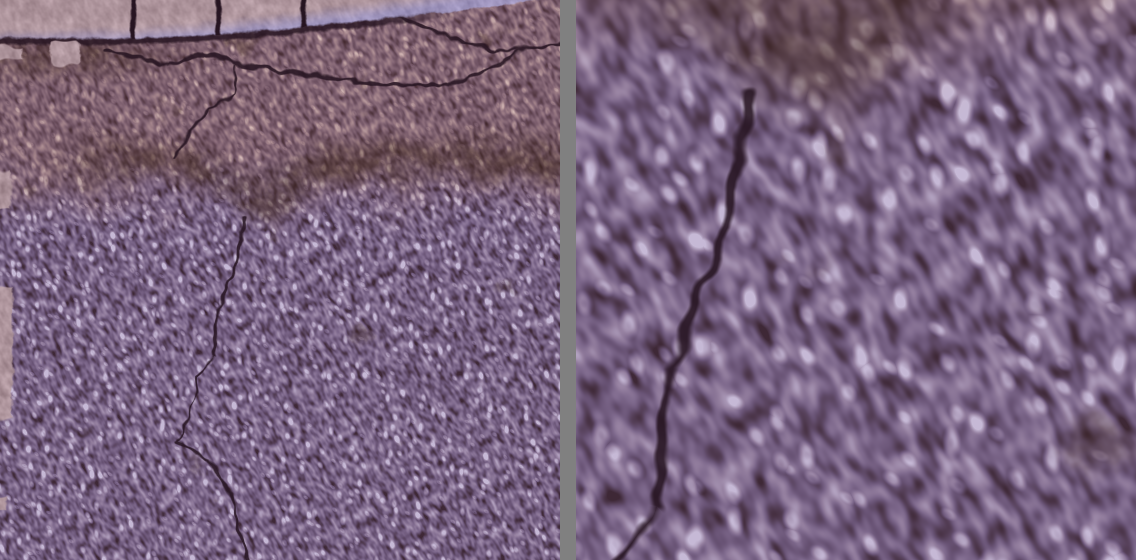
Left, the full canvas; right, a detail of the centre.
Give the GLSL for this texture, as a three.js fragment shader.

```glsl
varying vec2 vUv;

const vec3 SHADOW = vec3(0.25, 0.16, 0.20);
const vec3 DARK = vec3(0.42, 0.33, 0.43);
const vec3 MID = vec3(0.51, 0.42, 0.52);
const vec3 LIGHT = vec3(0.60, 0.51, 0.59);
const vec3 BRIGHT = vec3(0.80, 0.74, 0.79);
const vec3 STAIN = vec3(0.29, 0.20, 0.21);
const vec3 CRACK = vec3(0.15, 0.08, 0.13);
const vec3 STONE = vec3(0.68, 0.58, 0.61);
const vec3 STONE_EDGE = vec3(0.62, 0.58, 0.74);
const vec3 WARM_TINT = vec3(1.04, 0.98, 0.90);
const vec3 COOL_TINT = vec3(0.97, 0.98, 1.06);

const vec2 GRAIN_DIR = vec2(0.5, -0.866);
const vec2 GRAIN_FREQ = vec2(88.0, 46.0);
const vec2 FLECK_FREQ = vec2(78.0, 52.0);
const float GRAIN_BASE = 0.475;
const float GRAIN_CONTRAST = 0.50;
const float FLECK_SHARE = 0.36;
const float FLECK_GAIN = 0.34;
const float CRACK_WIDTH = 0.0030;
const float JOINT_START = 0.238;
const float JOINT_STEP = 0.152;

vec2 hash2(vec2 p) {
  vec3 q = fract(p.xyx * vec3(0.1031, 0.1030, 0.0973));
  q += dot(q, q.yzx + 33.33);
  return fract((q.xx + q.yz) * q.zy);
}

float corner(vec2 cell, vec2 offset, vec2 f) {
  float a = 6.2832 * hash2(cell + offset).x;
  return dot(vec2(cos(a), sin(a)), f - offset);
}

float gradientNoise(vec2 p) {
  vec2 i = floor(p);
  vec2 f = fract(p);
  vec2 u = f * f * f * (f * (f * 6.0 - 15.0) + 10.0);
  float low = mix(corner(i, vec2(0.0), f), corner(i, vec2(1.0, 0.0), f), u.x);
  float high = mix(corner(i, vec2(0.0, 1.0), f), corner(i, vec2(1.0), f), u.x);
  return mix(low, high, u.y);
}

float fbm(vec2 p) {
  float sum = 0.0;
  float amp = 0.6;
  for (int i = 0; i < 4; i++) {
    sum += amp * gradientNoise(p);
    p = p * 2.03 + 17.3;
    amp *= 0.55;
  }
  return sum;
}

float segment(vec2 p, vec2 a, vec2 b) {
  vec2 d = b - a;
  return length(p - a - d * clamp(dot(p - a, d) / dot(d, d), 0.0, 1.0));
}

float chain(vec2 p, vec2 a, vec2 b, vec2 c, vec2 d) {
  return min(segment(p, a, b), min(segment(p, b, c), segment(p, c, d)));
}

float box(vec2 p, vec2 center, vec2 halfSize) {
  vec2 d = abs(p - center) - halfSize;
  return length(max(d, 0.0)) + min(max(d.x, d.y), 0.0);
}

// Distance to all cracks: along the kerb, its branch, and down the road
float cracks(vec2 p) {
  float d = chain(p, vec2(0.19, 0.91), vec2(0.30, 0.883), vec2(0.365, 0.906), vec2(0.43, 0.885));
  d = min(d, chain(p, vec2(0.43, 0.885), vec2(0.52, 0.87), vec2(0.68, 0.85), vec2(0.80, 0.848)));
  d = min(d, chain(p, vec2(0.80, 0.848), vec2(0.90, 0.889), vec2(0.93, 0.912), vec2(1.02, 0.927)));
  d = min(d, chain(p, vec2(0.70, 0.975), vec2(0.78, 0.941), vec2(0.885, 0.909), vec2(0.93, 0.912)));
  d = min(d, 0.001 + chain(p, vec2(0.42, 0.885), vec2(0.42, 0.833), vec2(0.37, 0.805), vec2(0.31, 0.72)));
  d = min(d, chain(p, vec2(0.436, 0.61), vec2(0.423, 0.531), vec2(0.39, 0.447), vec2(0.382, 0.362)));
  d = min(d, 0.001 + chain(p, vec2(0.382, 0.362), vec2(0.35, 0.323), vec2(0.349, 0.29), vec2(0.319, 0.212)));
  return min(d, chain(p, vec2(0.319, 0.212), vec2(0.371, 0.18), vec2(0.41, 0.121), vec2(0.445, -0.01)));
}

// Bright slanted chips, one candidate per cell
float flecks(vec2 q) {
  vec2 cell = floor(q);
  float sum = 0.0;
  for (int y = -1; y <= 1; y++) {
    for (int x = -1; x <= 1; x++) {
      vec2 id = cell + vec2(float(x), float(y));
      vec2 rnd = hash2(id + 71.0);
      vec2 d = q - id - hash2(id + 9.0);
      d.x += d.y * (rnd.y - 0.5);
      float chip = 1.0 - smoothstep(0.12, 0.30 + 0.25 * rnd.y, length(d));
      sum = max(sum, chip * step(rnd.x, FLECK_SHARE) * (0.35 + 0.65 * rnd.y));
    }
  }
  return sum;
}

vec3 ramp(float t) {
  vec3 c = mix(SHADOW, DARK, clamp((t - 0.25) / 0.17, 0.0, 1.0));
  c = mix(c, MID, clamp((t - 0.42) / 0.09, 0.0, 1.0));
  c = mix(c, LIGHT, clamp((t - 0.51) / 0.09, 0.0, 1.0));
  return mix(c, BRIGHT, clamp((t - 0.60) / 0.20, 0.0, 1.0));
}

void main() {
  vec2 p = vUv;
  vec2 q = vec2(dot(p, vec2(-GRAIN_DIR.y, GRAIN_DIR.x)), dot(p, GRAIN_DIR)) + 3.0;
  q.x += 0.004 * gradientNoise(p * 24.0);
  float broad = fbm(p * 7.0 + 5.0);
  float rough = fbm(p * 28.0 + 11.0);

  // Asphalt grain, warmer near the kerb
  float grain = 0.65 * gradientNoise(q * GRAIN_FREQ) + 0.45 * gradientNoise(q * GRAIN_FREQ * 1.8 + 40.0);
  float upper = smoothstep(0.58, 0.74, p.y + 0.1 * broad);
  float tone = GRAIN_BASE + GRAIN_CONTRAST * grain * (1.0 - 0.25 * upper) + 0.05 * broad;
  tone += FLECK_GAIN * flecks(q * FLECK_FREQ) * (1.0 - 0.4 * upper);
  vec3 color = ramp(tone) * mix(COOL_TINT, WARM_TINT, upper);

  // Sagging damp band, soil by the kerb and scattered spots
  float dip = (p.x - 0.46) / 0.09;
  float bandY = 0.715 - 0.065 * exp(-dip * dip);
  float band = 1.0 - smoothstep(0.0, 0.065, abs(p.y - bandY + 0.05 * broad));
  band *= smoothstep(0.04, 0.25, p.x) * clamp(0.75 + 1.1 * rough + 0.8 * broad, 0.0, 1.0);
  float soil = (1.0 - smoothstep(0.0, 0.06, abs(p.y - 0.90))) * (1.0 - smoothstep(0.1, 0.45, p.x));
  float spots = smoothstep(0.27, 0.50, broad + 0.3 * rough);
  float stain = max(band * 0.80, max(soil * (0.55 + rough), spots * 0.6));
  color = mix(color, STAIN + 0.35 * (color - DARK), clamp(stain, 0.0, 0.85));

  // Cracks of uneven width
  vec2 jag = vec2(gradientNoise(p * 45.0), gradientNoise(p * 45.0 + 30.0)) * 0.009;
  float width = CRACK_WIDTH * (0.85 + 1.2 * rough);
  float crack = 1.0 - smoothstep(width - 0.0015, width + 0.0025, cracks(p + jag));
  color = mix(color, CRACK, 0.88 * crack);

  // Kerb stones, their joints and the gap below
  float kerb = p.y - 0.93 - 0.11 * pow(max(p.x - 0.22, 0.0), 1.5) + 0.008 * rough;
  vec3 stone = mix(STONE_EDGE, STONE, smoothstep(0.0, 0.035, kerb + 0.03 * (0.5 - p.x)));
  stone += 0.14 * rough + 0.10 * grain;
  float joint = 1.0;
  for (int i = 0; i < 3; i++) {
    joint = min(joint, abs(p.x - JOINT_START - JOINT_STEP * float(i) + 0.006 * rough));
  }
  stone = mix(CRACK, stone, smoothstep(0.002, 0.007, joint));
  float gap = (1.0 - smoothstep(0.002, 0.009, abs(kerb + 0.004))) * (1.0 - smoothstep(0.65, 0.85, p.x));
  color = mix(color, stone, smoothstep(-0.002, 0.002, kerb));
  color = mix(color, CRACK, 0.85 * gap);

  // Loose pebble and worn pale paint on the left
  vec2 w = p + 0.012 * vec2(rough, gradientNoise(p * 30.0));
  float pale = box(w, vec2(0.0, 0.37), vec2(0.022, 0.12));
  pale = min(pale, box(w, vec2(0.0, 0.66), vec2(0.018, 0.035)));
  pale = min(pale, box(w, vec2(0.0, 0.10), vec2(0.010, 0.015)));
  pale = min(pale, box(w, vec2(0.01, 0.905), vec2(0.03, 0.012)));
  pale = min(pale, box(w, vec2(0.117, 0.905), vec2(0.016, 0.010)) - 0.010);
  color = mix(color, STONE + 0.15 * rough + 0.12 * grain, 1.0 - smoothstep(-0.002, 0.003, pale));

  gl_FragColor = vec4(color, 1.0);
}
```
